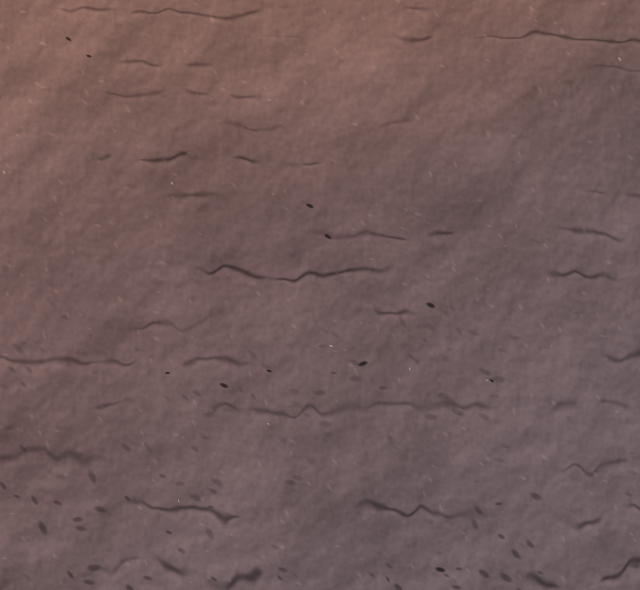
Reproduce this texture procedurally as a Shadertoy shader.

```glsl
float hash(vec2 p) {
    vec3 q = fract(p.xyx * 0.1031);
    q += dot(q, q.yzx + 33.33);
    return fract((q.x + q.y) * q.z);
}

float noise(vec2 p) {
    vec2 cell = floor(p), f = fract(p);
    f = f * f * (3.0 - 2.0 * f);
    float low = mix(hash(cell), hash(cell + vec2(1, 0)), f.x);
    float high = mix(hash(cell + vec2(0, 1)), hash(cell + 1.0), f.x);
    return mix(low, high, f.y);
}

float fbm(vec2 p) {
    float sum = 0.0, amp = 0.5;
    for (int i = 0; i < 4; i++) {
        sum += amp * noise(p);
        p = mat2(1.6, 1.2, -1.2, 1.6) * p + 7.3;
        amp *= 0.5;
    }
    return sum;
}

mat2 rotation(float angle) {
    float c = cos(angle), s = sin(angle);
    return mat2(c, -s, s, c);
}

// Scattered soft ellipses, one candidate per cell
float chips(vec2 p, float density, float size, float tilt, float seed) {
    vec2 cell = floor(p);
    float cover = 0.0;
    for (int j = -1; j <= 1; j++)
    for (int i = -1; i <= 1; i++) {
        vec2 id = cell + vec2(i, j);
        vec2 key = id + seed;
        vec2 center = id + vec2(hash(key + 11.0), hash(key + 37.0));
        float angle = tilt + 1.2 * (hash(key + 53.0) - 0.5);
        vec2 d = rotation(-angle) * (p - center);
        d.y *= 2.2;
        float radius = size * mix(0.5, 1.2, hash(key + 71.0));
        float shape = 1.0 - smoothstep(0.35 * radius, radius, length(d));
        cover = max(cover, shape * step(hash(key + 97.0), density));
    }
    return cover;
}

// Broken wavering seams: x is the dark groove, y its lit lower lip
vec2 seams(vec2 p, float depth) {
    float spacing = 0.042 + 0.06 * depth;
    float wobble = 0.42 * (noise(vec2(p.x * 13.0, depth * 9.0)) - 0.5)
                 + 0.26 * (noise(vec2(p.x * 42.0, depth * 20.0)) - 0.5);
    float row = log(1.0 + 1.43 * depth) / 0.06 + wobble;
    float id = floor(row);
    float d = (fract(row) - 0.5) * spacing;
    float run = smoothstep(0.46, 0.68, noise(vec2(p.x * 5.5 + id * 3.7, id * 17.0)));
    float gaps = smoothstep(0.2, 0.55, noise(vec2(p.x * 24.0, id * 29.0)));
    float strength = run * gaps * mix(0.5, 1.0, hash(vec2(id, 5.0)));
    float width = (0.0026 + 0.0028 * depth) * mix(0.6, 1.4, noise(vec2(p.x * 50.0, id)));
    float groove = exp(-d * d / (width * width));
    float lip = exp(-pow((d - 2.4 * width) / (1.5 * width), 2.0));
    return strength * vec2(groove, lip);
}

// Small bumps lit from the upper left
float relief(vec2 p, float scale) {
    vec2 q = p * scale;
    return fbm(q) - fbm(q + vec2(-0.45, 0.55));
}

vec3 groundColor(vec2 uv) {
    vec3 warm = vec3(0.545, 0.405, 0.365);
    vec3 middle = vec3(0.435, 0.340, 0.332);
    vec3 cool = vec3(0.420, 0.357, 0.370);
    float depth = 1.0 - uv.y;
    float fade = smoothstep(-0.05, 0.5, depth + 0.16 * uv.x);
    float chill = smoothstep(0.3, 1.0, 0.65 * depth + 0.5 * uv.x);
    return mix(mix(warm, middle, fade), cool, chill);
}

void mainImage(out vec4 fragColor, in vec2 fragCoord) {
    vec2 uv = fragCoord / iResolution.xy;
    vec2 p = fragCoord / iResolution.y;
    float depth = 1.0 - uv.y;
    vec3 color = groundColor(uv);

    // Broad stains and diagonal streaks
    vec2 slanted = rotation(0.75) * p;
    float stain = fbm(p * vec2(5.0, 8.0) + 3.0) - 0.47;
    float streak = fbm(slanted * vec2(9.0, 26.0)) - 0.47;
    float shade = 1.0 + 0.20 * stain + 0.20 * streak;

    // Crumbly surface, coarser toward the viewer
    float coarse = mix(0.6, 1.0, depth);
    shade += 0.17 * coarse * relief(p, 32.0) + 0.15 * relief(p, 85.0);
    shade += 0.05 * (noise(p * 190.0) - 0.5);

    // Seams between the courses
    vec2 seam = seams(p, depth);
    shade += 0.07 * seam.y;
    shade *= 1.0 - 0.40 * seam.x;

    // Dark chips, pale grit, and a few deep pits
    float wear = smoothstep(0.3, 0.95, depth) * smoothstep(0.35, 0.6, fbm(p * 7.0 + 19.0));
    shade *= 1.0 - 0.30 * wear * chips(p * 30.0, 0.42, 0.42, 0.5, 10.0);
    shade += 0.12 * chips(p * 42.0, 0.14, 0.33, 0.7, 140.0);
    shade *= 1.0 - 0.55 * chips(p * 16.0, 0.05, 0.16, 0.1, 260.0);
    color *= shade;

    // Rare bright flecks
    float fleck = chips(p * 28.0, 0.012, 0.17, 0.9, 390.0);
    color = mix(color, vec3(0.72, 0.65, 0.63), 0.65 * fleck);

    fragColor = vec4(clamp(color, 0.0, 1.0), 1.0);
}
```
